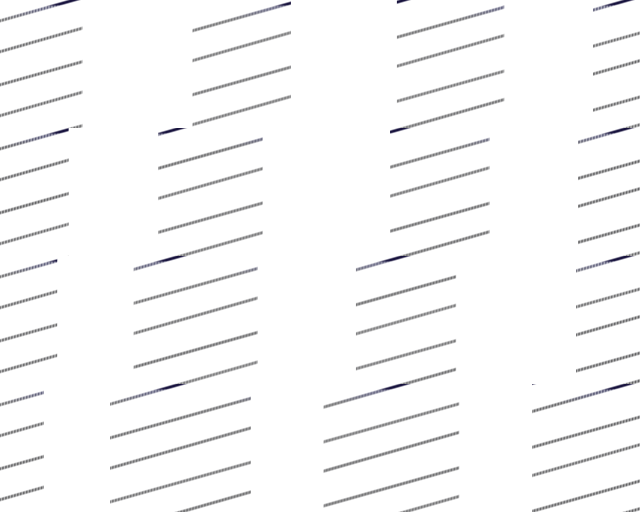
Give the GLSL for this pattern, as a Shadertoy shader.

```glsl
// Slanted paired hatch lines in four stepped columns, with dark smears at each band's top.
// Lengths are in canvas heights, measured from the upper left.

const float BANDS       = 4.0;     // vertical repeats
const float PAIR_PERIOD = 0.125;   // spacing of line pairs
const float FIRST_LINE  = 0.0407;  // where the first line meets the left edge
const float PAIR_GAP    = 0.0603;  // drop from first to second line of a pair
const float PAIR_DRIFT  = 0.005;   // the pair closes slightly to the right
const float SLOPE       = 0.281;
const float HALF_WIDTH  = 0.0029;
const float EDGE_SOFT   = 0.0012;
const float BEAD_PERIOD = 0.0058;  // serration along a line
const float SMEAR_DEPTH = 0.0135;  // height of the dark strip in each band

const vec3 PAPER = vec3(1.0);
const vec3 INK   = vec3(0.54, 0.54, 0.545);
const vec3 BLUE  = vec3(0.47, 0.47, 0.62);
const vec3 SMEAR = vec3(0.09, 0.07, 0.24);

// Blank gaps between the columns, one row per band
const vec3 GAP_START[4] = vec3[4](
    vec3(0.161, 0.568, 0.985), vec3(0.134, 0.513, 0.956),
    vec3(0.112, 0.503, 0.891), vec3(0.086, 0.490, 0.897));
const vec3 GAP_END[4] = vec3[4](
    vec3(0.376, 0.775, 1.158), vec3(0.309, 0.762, 1.129),
    vec3(0.261, 0.695, 1.125), vec3(0.215, 0.632, 1.039));

float hash(vec2 p) {
    return fract(sin(dot(p, vec2(127.1, 311.7))) * 43758.5453);
}

// Distance to the nearest multiple of period
float repeatDistance(float x, float period) {
    return abs(mod(x + 0.5 * period, period) - 0.5 * period);
}

// One inside the printed columns, zero in the gaps
float columnMask(float x, int band, float pixel) {
    vec3 afterStart = smoothstep(-0.5 * pixel, 0.5 * pixel, x - GAP_START[band]);
    vec3 beforeEnd  = smoothstep(-0.5 * pixel, 0.5 * pixel, GAP_END[band] - x);
    vec3 gap = afterStart * beforeEnd;
    return 1.0 - max(gap.x, max(gap.y, gap.z));
}

void mainImage(out vec4 fragColor, in vec2 fragCoord) {
    float pixel = 1.0 / iResolution.y;
    vec2 p = vec2(fragCoord.x, iResolution.y - fragCoord.y) * pixel;
    int band = int(clamp(floor(p.y * BANDS), 0.0, BANDS - 1.0));
    float depth = fract(p.y * BANDS) / BANDS;

    // Paired slanted lines
    float along = p.y + SLOPE * p.x - FIRST_LINE;
    float first = repeatDistance(along, PAIR_PERIOD);
    float second = repeatDistance(along - PAIR_GAP + PAIR_DRIFT * p.x, PAIR_PERIOD);
    float dist = min(first, second);
    float soft = EDGE_SOFT + 0.5 * pixel;
    float line = 1.0 - smoothstep(HALF_WIDTH - soft, HALF_WIDTH + soft, dist);
    line *= columnMask(p.x, band, pixel);

    // Serrated ink, rougher toward the sides, uneven from line to line
    float side = abs(2.0 * p.x * iResolution.y / iResolution.x - 1.0);
    float bead = cos(6.28319 * p.x / BEAD_PERIOD);
    float lineId = round(2.0 * along / PAIR_PERIOD);
    float uneven = 0.1 * (hash(vec2(lineId, float(band))) - 0.5);
    float density = 1.0 + uneven + bead * mix(0.1, 0.3, side);

    // Blue tinge below each band's top, then the dark smear itself
    float tinge = 1.0 - smoothstep(0.015, 0.04, depth);
    vec3 ink = PAPER - (PAPER - mix(INK, BLUE, 0.6 * tinge)) * density;
    float smear = 1.0 - smoothstep(0.6 * SMEAR_DEPTH, SMEAR_DEPTH, depth);
    ink = mix(ink, SMEAR, smear);

    fragColor = vec4(mix(PAPER, ink, line), 1.0);
}
```
